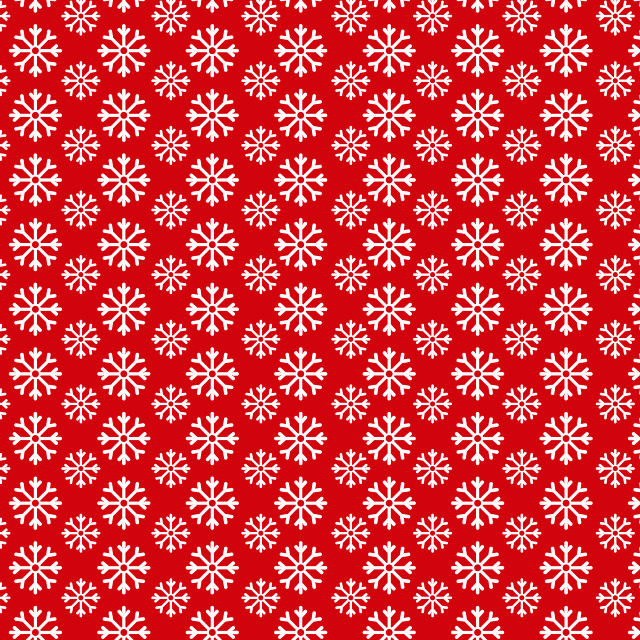
A three.js fragment shader for this pattern:

```glsl
// Festive wrapping pattern: large and small white snowflakes alternating on red.
#define RED vec3(0.82, 0.01, 0.05)
#define WHITE vec3(0.995, 0.985, 0.985)
#define STEP vec2(0.1382, 0.1010)        // spacing of columns and rows
#define LARGE_START vec2(0.0553, 0.0118) // centre of the first large flake
#define SMALL_Y 0.0659                   // height of the first small row
#define LARGE_RADIUS 0.0417
#define SMALL_RADIUS 0.0306
#define ARM 0.060                        // half widths, in flake radii
#define TIP 0.067
#define SOFT 0.0009                      // half width of the smoothed edge

varying vec2 vUv;

// Distance to a line with round ends
float capsule(vec2 p, vec2 a, vec2 b, float halfWidth) {
  vec2 pa = p - a, ba = b - a;
  return length(pa - ba * clamp(dot(pa, ba) / dot(ba, ba), 0.0, 1.0)) - halfWidth;
}

// Distance to a flake of radius 1, folded into one eighth
float snowflake(vec2 p) {
  vec2 q = abs(p);
  q = vec2(max(q.x, q.y), min(q.x, q.y));
  vec2 diagonal = vec2(q.x + q.y, q.x - q.y) * 0.7071;

  // Straight arm: shaft, tip and side barb
  float d = capsule(q, vec2(0.17, 0.0), vec2(0.93, 0.0), ARM);
  d = min(d, capsule(q, vec2(0.80, 0.0), vec2(0.93, 0.0), TIP));
  d = min(d, capsule(q, vec2(0.59, 0.0), vec2(0.785, 0.175), TIP));

  // Diagonal arm ending in a fork
  d = min(d, capsule(diagonal, vec2(0.17, 0.0), vec2(0.66, 0.0), ARM));
  d = min(d, capsule(diagonal, vec2(0.66, 0.0), vec2(0.87, 0.155), TIP));

  // Hub with a round hole
  float r = length(p);
  return max(min(d, r - 0.21), 0.128 - r);
}

// Uneven sideways offset of each small column
float columnDrift(float column) {
  float late = column - 5.0;
  return column < 3.5 ? 0.002 + 0.0024 * column
                      : late * (0.00455 + 0.00325 * late);
}

void main() {
  // Large flakes on a regular grid
  vec2 fromLarge = vUv - LARGE_START;
  vec2 large = (fract(fromLarge / STEP + 0.5) - 0.5) * STEP;
  float d = snowflake(large / LARGE_RADIUS) * LARGE_RADIUS;

  // Small flakes between the large columns
  float column = floor(fromLarge.x / STEP.x);
  vec2 small;
  small.x = fromLarge.x - (column + 0.5) * STEP.x - columnDrift(column);
  small.y = (fract((vUv.y - SMALL_Y) / STEP.y + 0.5) - 0.5) * STEP.y;
  d = min(d, snowflake(small / SMALL_RADIUS) * SMALL_RADIUS);

  gl_FragColor = vec4(mix(WHITE, RED, smoothstep(-SOFT, SOFT, d)), 1.0);
}
```
